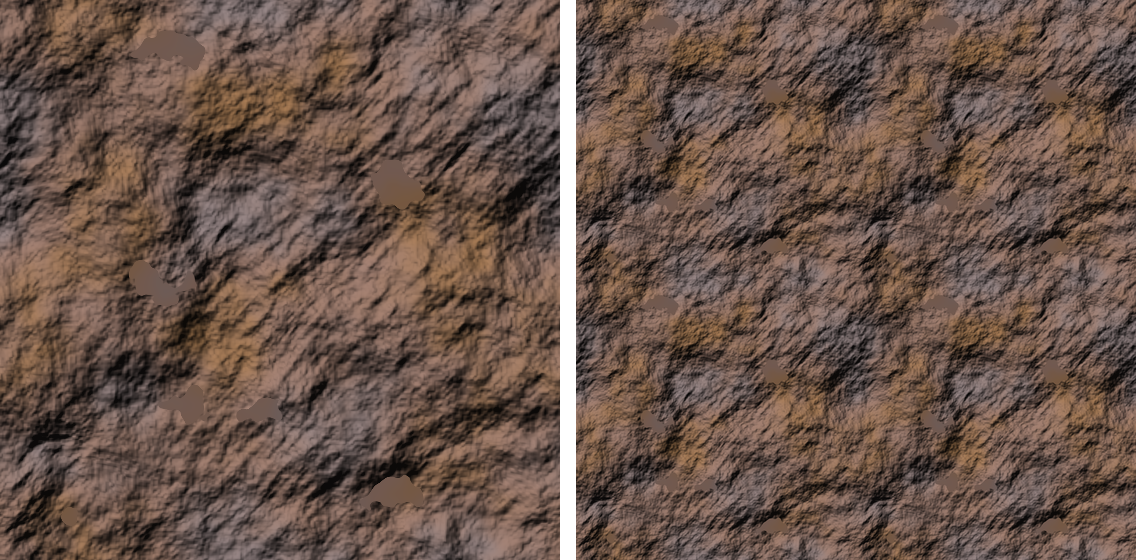
Left, the tile; right, the same tile 2 across and 2 down.
Give the GLSL for this texture, as a Shadertoy shader.

```glsl
float hash(vec2 p) {
    vec3 q = fract(p.xyx * vec3(0.1031, 0.1030, 0.0973));
    q += dot(q, q.yzx + 33.33);
    return fract((q.x + q.y) * q.z);
}

// Value noise that wraps after a whole number of cells
float noise(vec2 uv, vec2 cells, float seed) {
    vec2 p = uv * cells;
    vec2 i = floor(p), f = fract(p);
    f = f * f * f * (f * (f * 6.0 - 15.0) + 10.0);
    vec2 a = mod(i, cells) + seed * 17.0;
    vec2 b = mod(i + 1.0, cells) + seed * 17.0;
    return mix(mix(hash(a), hash(vec2(b.x, a.y)), f.x),
               mix(hash(vec2(a.x, b.y)), hash(b), f.x), f.y);
}

float fbm(vec2 uv, float cells, float gain, int octaves, float seed) {
    float sum = 0.0, amplitude = 1.0;
    for (int i = 0; i < octaves; i++) {
        sum += amplitude * noise(uv, vec2(cells), seed + float(i));
        cells *= 2.0;
        amplitude *= gain;
    }
    return sum;
}

// Rough rock with fine diagonal striations
float rockHeight(vec2 uv) {
    uv += 0.02 * (vec2(noise(uv, vec2(7), 31.0), noise(uv, vec2(7), 32.0)) - 0.5);
    float rough = 0.068 * fbm(uv, 5.0, 0.485, 6, 1.0);
    vec2 diagonal = vec2(uv.x + uv.y, uv.x - uv.y);
    float streaks = 0.0075 * noise(diagonal, vec2(8, 36), 11.0)
                  + 0.0036 * noise(diagonal, vec2(16, 68), 12.0);
    return rough + streaks * smoothstep(0.1, 0.8, noise(uv, vec2(4), 13.0));
}

// Scattered smooth patches with ragged rims
float flatPatch(vec2 uv) {
    vec2 cell = mod(floor(uv * 5.0), 5.0);
    vec2 centre = 0.35 + 0.3 * vec2(hash(cell + 61.0), hash(cell + 83.0));
    vec2 offset = (fract(uv * 5.0) - centre) * vec2(0.8, 1.1);
    float present = step(0.68, hash(cell + 107.0));
    float radius = mix(0.09, 0.22, hash(cell + 131.0));
    float rim = 0.22 * (fbm(uv, 20.0, 0.5, 3, 21.0) - 0.875);
    return present * (1.0 - smoothstep(-0.006, 0.006, length(offset) - radius + rim));
}

void mainImage(out vec4 fragColor, in vec2 fragCoord) {
    vec2 uv = fragCoord / iResolution.xy;

    // Surface slope
    float e = 0.0015;
    float h = rockHeight(uv);
    vec2 slope = vec2(rockHeight(uv + vec2(e, 0)), rockHeight(uv + vec2(0, e))) - h;
    slope *= (1.0 - flatPatch(uv)) / e;

    // Light from the upper left, equal to one on level ground
    vec3 normal = normalize(vec3(-slope, 1.0));
    float light = max(dot(normal, vec3(-0.47, 0.55, 0.69)) / 0.69, 0.1);

    // Mineral tint from cool grey through dusty pink to ochre
    float tint = fbm(uv, 5.0, 0.5, 4, 41.0) / 1.875;
    vec3 grey = vec3(0.41, 0.365, 0.365);
    vec3 pink = vec3(0.445, 0.35, 0.31);
    vec3 ochre = vec3(0.465, 0.34, 0.225);
    vec3 rock = mix(grey, pink, smoothstep(0.22, 0.54, tint));
    rock = mix(rock, ochre, smoothstep(0.5, 0.85, tint));

    fragColor = vec4(rock * light, 1.0);
}
```
